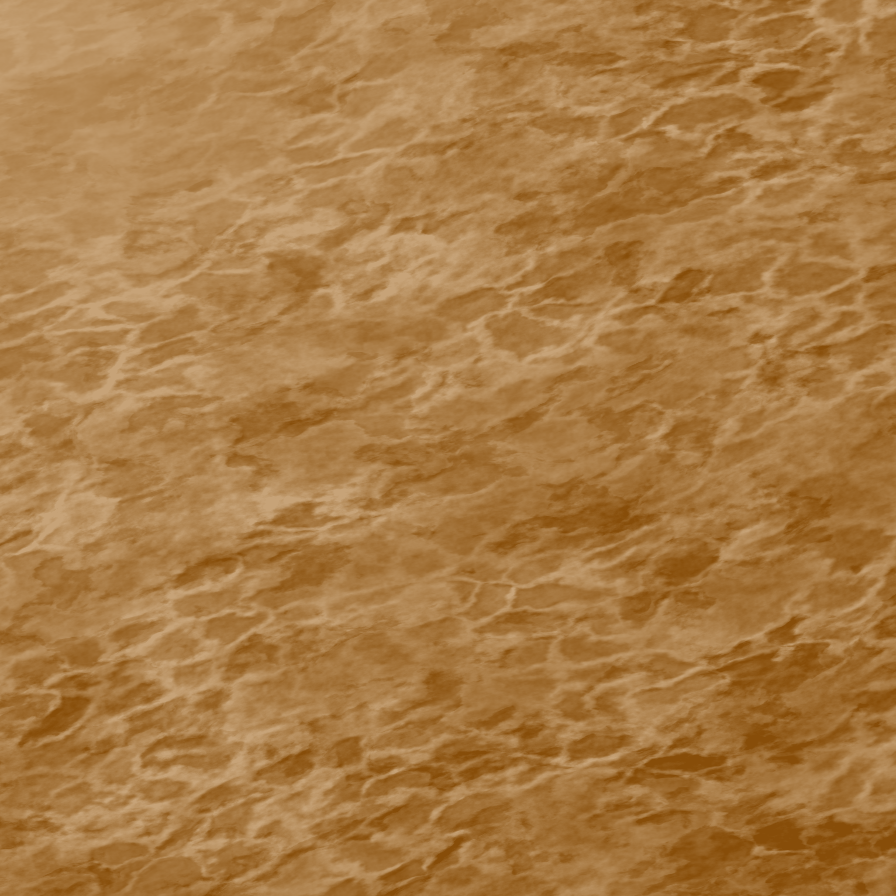
Give the GLSL for this texture, as a WebGL 2 fragment shader.

```glsl
#version 300 es
precision highp float;
// Wind-swept ochre surface: pale slanted veins around dark ragged hollows, lit from the upper left.

uniform vec2 u_resolution;
out vec4 fragColor;

vec2 hash2(vec2 cell) {
    vec3 h = fract(cell.xyx * vec3(0.1031, 0.1030, 0.0973));
    h += dot(h, h.yzx + 33.33);
    return fract((h.xx + h.yz) * h.zy);
}

float valueNoise(vec2 p) {
    vec2 i = floor(p), f = fract(p);
    f = f * f * f * (f * (f * 6.0 - 15.0) + 10.0);
    float low = mix(hash2(i).x, hash2(i + vec2(1, 0)).x, f.x);
    float high = mix(hash2(i + vec2(0, 1)).x, hash2(i + vec2(1, 1)).x, f.x);
    return mix(low, high, f.y);
}

// Fractal noise centred on zero
float fbm(vec2 p) {
    float sum = 0.0, amplitude = 0.5;
    for (int octave = 0; octave < 5; octave++) {
        sum += amplitude * (valueNoise(p) - 0.5);
        p = mat2(1.95, 0.4, -0.4, 1.95) * p + 17.3;
        amplitude *= 0.55;
    }
    return sum;
}

// Gap between the two nearest scattered points: zero on cell borders
float cellGap(vec2 p) {
    vec2 i = floor(p), f = fract(p);
    float nearest = 8.0, second = 8.0;
    for (int y = -1; y <= 1; y++) {
        for (int x = -1; x <= 1; x++) {
            vec2 offset = vec2(x, y);
            float d = length(offset + 0.05 + 0.9 * hash2(i + offset + 40.0) - f);
            second = min(second, max(nearest, d));
            nearest = min(nearest, d);
        }
    }
    return second - nearest;
}

// Height of the surface: rounded veins, ragged hollows and broad patches
float surface(vec2 p) {
    vec2 warp = vec2(fbm(p * 0.8 + 5.0), fbm(p * 0.8 + 71.0));
    vec2 q = p + 1.3 * warp;
    float ragged = fbm(p * vec2(3.0, 2.6) + 23.0);
    float gap = cellGap(q);
    gap = sqrt(gap * gap + 0.006) + 0.35 * ragged;
    float width = 0.5 + 0.5 * (valueNoise(p * 0.7 + 9.0) - 0.5);
    float vein = 1.0 - smoothstep(0.0, width, gap);
    float presence = smoothstep(0.15, 0.75, valueNoise(p * 0.5 + 31.0));
    float patches = fbm(p * 0.65 + warp + 93.0);
    float hollow = smoothstep(0.02, 0.16, fbm(q * 0.9 + 53.0) + 0.3 * ragged);
    return 0.46 * (vein * mix(0.3, 1.0, presence) - 0.23)
         - 0.24 * (hollow - 0.35) + 0.65 * patches;
}

void main() {
    vec2 uv = gl_FragCoord.xy / u_resolution;

    // Slanted frame, stretched along the drift
    vec2 along = vec2(cos(0.25), sin(0.25));
    vec2 drift = vec2(dot(uv, along), dot(uv, vec2(-along.y, along.x)));
    drift.y += 0.008 * sin(drift.x * 9.0 + drift.y * 5.0);
    vec2 p = drift * vec2(13.5, 31.0) + 20.0;

    float height = surface(p);
    float relief = height - surface(p + vec2(-0.05, 0.14));

    // Fine brushed streaks and grain, rougher in places
    float roughness = mix(0.2, 0.6, valueNoise(p * 0.4 + 61.0));
    float streaks = fbm(drift * vec2(75.0, 150.0) + 11.0);
    float grain = valueNoise(uv * 260.0) - 0.5;

    // Light falls off from the upper left, where haze softens the contrast
    float fromLight = length(uv - vec2(0.0, 1.0));
    float contrast = mix(0.35, 1.0, smoothstep(0.05, 0.6, fromLight));
    float tone = 0.93 - 0.55 * fromLight
               + contrast * (height + 0.4 * relief + roughness * streaks + 0.08 * grain);
    tone = clamp(tone, -0.1, 1.15);

    vec3 color = mix(vec3(0.55, 0.33, 0.07), vec3(0.75, 0.60, 0.42), tone);
    fragColor = vec4(color, 1.0);
}
```
